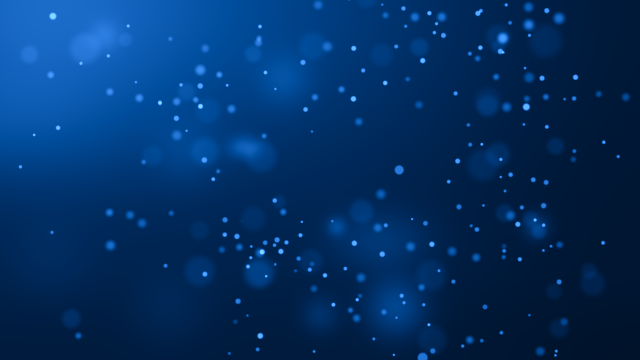
Write a WebGL 2 fragment shader that draws this background.

```glsl
#version 300 es
precision highp float;

uniform vec2 u_resolution;
out vec4 fragColor;

// Lengths are in canvas heights, light levels from 0 to 1
const float BASE_LEFT = 0.122;
const float BASE_RIGHT = 0.086;
const float CORNER_LIGHT = 0.145;
const float WIDE_LIGHT = 0.17;
const float SIDE_LIGHT = 0.06;
const float SPARK_CELL = 0.068;
const float SPARK_RADIUS = 0.0085;
const float SPARK_LIGHT = 0.56;
const float CLUSTER_CELL = 0.040;
const float BEAD_CELL = 0.085;
const float BEAD_RADIUS = 0.019;
const float BEAD_LIGHT = 0.31;
const float BOKEH_CELL = 0.16;
const float BOKEH_RADIUS = 0.060;
const float BOKEH_LIGHT = 0.070;
const float BOKEH_ABUNDANCE = 2.0;
const int LAYERS = 2;

vec3 hash32(vec2 p) {
    vec3 q = fract(p.xyx * vec3(0.1031, 0.1030, 0.0973));
    q += dot(q, q.yxz + 33.33);
    return fract((q.xxy + q.yzz) * q.zyx);
}

float glow(vec2 p, vec2 center, vec2 radii) {
    vec2 d = (p - center) / radii;
    return exp(-dot(d, d));
}

float disc(vec2 p, vec2 center, float radius, float softness) {
    float pixel = 0.7 / u_resolution.y;
    float d = length(p - center);
    return 1.0 - smoothstep(radius * (1.0 - softness) - pixel, radius + pixel, d);
}

// Broad light from the upper left, fading to the right and bottom
float backdrop(vec2 p) {
    float light = mix(BASE_LEFT, BASE_RIGHT, smoothstep(0.9, 1.75, p.x));
    light *= mix(0.85, 1.0, smoothstep(0.0, 0.3, p.y));
    light += CORNER_LIGHT * glow(p, vec2(0.08, 0.98), vec2(0.44, 0.40));
    light += WIDE_LIGHT * glow(p, vec2(0.38, 1.0), vec2(0.85, 0.45));
    light += SIDE_LIGHT * glow(p, vec2(0.0, 0.66), vec2(0.32, 0.16));
    return light;
}

// Out-of-focus patches of light
float haze(vec2 p) {
    float light = 0.09 * glow(p, vec2(1.06, 0.33), vec2(0.13, 0.08));
    light += 0.16 * glow(p, vec2(1.10, 0.145), vec2(0.08));
    light += 0.08 * glow(p, vec2(0.89, 0.125), vec2(0.05));
    light += 0.03 * glow(p, vec2(0.14, 0.28), vec2(0.12));
    light += 0.035 * glow(p, vec2(0.47, 0.14), vec2(0.11));
    light += 0.09 * glow(p, vec2(0.79, 0.78), vec2(0.07));
    light += 0.06 * glow(p, vec2(0.52, 0.58), vec2(0.09));
    light += 0.18 * glow(p, vec2(0.68, 0.59), vec2(0.042, 0.03));
    light += 0.10 * glow(p, vec2(0.29, 0.90), vec2(0.04));
    light += 0.14 * glow(p, vec2(0.935, 0.37), vec2(0.025));
    light += 0.12 * glow(p, vec2(1.49, 0.37), vec2(0.035));
    return light;
}

// Chance of finding a particle at a place
float density(vec2 p) {
    float amount = 0.03;
    amount += 0.70 * glow(p, vec2(0.72, 0.31), vec2(0.16, 0.09));
    amount += 0.32 * glow(p, vec2(1.45, 0.45), vec2(0.20, 0.38));
    amount += 0.34 * glow(p, vec2(1.15, 0.91), vec2(0.33, 0.17));
    amount += 0.23 * glow(p, vec2(0.55, 0.72), vec2(0.30, 0.25));
    amount += 0.25 * glow(p, vec2(1.08, 0.18), vec2(0.28, 0.20));
    return amount;
}

// One jittered disc per cell, kept inside its cell
float scatter(vec2 p, float cell, float maxRadius, float softness, float abundance, float seed) {
    vec2 id = floor(p / cell);
    vec3 place = hash32(id + seed);
    vec3 look = hash32(id + seed + 71.0);
    float radius = maxRadius * mix(0.4, 1.0, look.x);
    vec2 center = id * cell + mix(vec2(radius), vec2(cell - radius), place.xy);
    float present = step(place.z, abundance * density(center));
    return present * mix(0.5, 1.0, look.y) * disc(p, center, radius, softness);
}

float particles(vec2 p) {
    float crowd = smoothstep(0.35, 0.5, density(p));
    float light = SPARK_LIGHT * crowd * scatter(p, CLUSTER_CELL, SPARK_RADIUS, 0.25, 0.6, 9.0);
    for (int i = 0; i < LAYERS; i++) {
        float seed = 17.0 * float(i) + 5.0;
        light += SPARK_LIGHT * scatter(p, SPARK_CELL, SPARK_RADIUS, 0.25, 1.0, seed);
        light += BEAD_LIGHT * scatter(p, BEAD_CELL, BEAD_RADIUS, 0.7, 0.9, seed + 130.0);
        light += BOKEH_LIGHT * scatter(p, BOKEH_CELL, BOKEH_RADIUS, 0.5, BOKEH_ABUNDANCE, seed + 260.0);
    }
    // Larger accents
    light += 0.33 * disc(p, vec2(1.109, 0.528), 0.0135, 0.15);
    light += 0.35 * disc(p, vec2(1.174, 0.006), 0.0155, 0.2);
    light += 0.45 * disc(p, vec2(0.147, 0.955), 0.0105, 0.3);
    light += 0.60 * disc(p, vec2(1.462, 0.703), 0.0110, 0.3);
    light += 0.42 * disc(p, vec2(1.397, 0.894), 0.020, 0.7);
    light += 0.36 * disc(p, vec2(1.469, 0.931), 0.021, 0.8);
    light += 0.30 * disc(p, vec2(1.553, 0.949), 0.021, 0.7);
    light += 0.60 * disc(p, vec2(0.723, 0.067), 0.0090, 0.3);
    return light;
}

// Navy through azure to pale blue
vec3 blueRamp(float light) {
    float g = clamp(light, 0.0, 0.86);
    return vec3(0.95 * max(g - 0.31, 0.0), g, min(2.4 * g - 1.25 * g * g, 1.0));
}

void main() {
    vec2 p = gl_FragCoord.xy / u_resolution.y;
    fragColor = vec4(blueRamp(backdrop(p) + haze(p) + particles(p)), 1.0);
}
```
